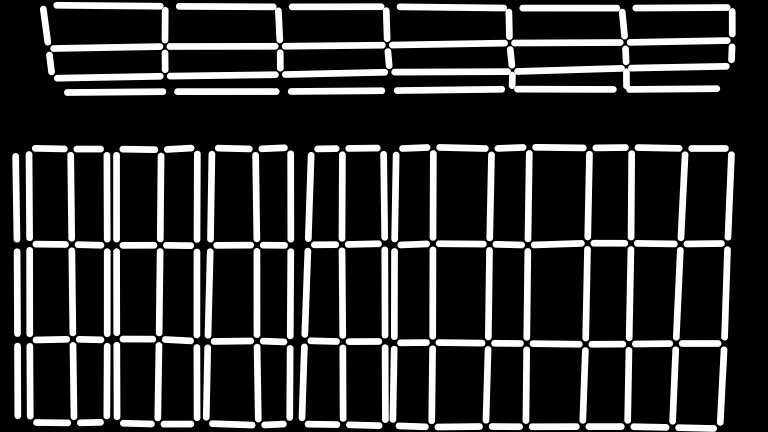
This pattern is drawn by a WebGL 2 fragment shader. Its source:

```glsl
#version 300 es
precision highp float;
// Two hand-laid lattices of white round-capped strokes on black: a shallow
// strip of 6 bays above, a tall grid of 20 columns by 3 rows below.
// Strokes link leaning grid nodes and stop short of them, leaving small gaps.

uniform vec2 u_resolution;
out vec4 fragColor;

const vec3 BACKGROUND = vec3(0.0);
const vec3 STROKE = vec3(1.0);

// Lengths are in design units: the canvas height is UNITS_HIGH.
const float UNITS_HIGH = 432.0;
const float HALF_WIDTH = 3.35;
const float NODE_INSET = 6.3;
const float JITTER = 0.9;
const float PANEL_SPLIT = 312.0;

// Upper strip: column feet and heads, row heights at the left and right ends.
const int UPPER_BAYS = 6;
const float UPPER_HEAD[7] = float[](43., 166., 278., 386., 508., 622., 732.);
const float UPPER_FOOT[7] = float[](53., 165., 281., 390., 512., 627., 732.);
const vec4 UPPER_LEFT = vec4(426., 384., 353., 340.);
const vec4 UPPER_RIGHT = vec4(424., 391., 365., 344.);

// Lower grid: the same, with every third bay open on the left.
const int LOWER_BAYS = 20;
const int LAST_OPEN_BAY = 12;
const float LOWER_HEAD[21] = float[](16., 29., 71., 107., 117., 161., 197.,
    212., 256., 291., 311., 342., 384., 396., 433., 492., 529., 590., 632., 685., 732.);
const float LOWER_FOOT[21] = float[](18., 30., 74., 107., 117., 158., 197.,
    206., 258., 290., 302., 343., 385., 393., 432., 486., 526., 583., 628., 672., 720.);
const vec4 LOWER_LEFT = vec4(283., 187., 93., 10.);
const vec4 LOWER_RIGHT = vec4(284., 188., 88., 4.);

// Signed random offset per node, -1 to 1.
vec2 hash2(vec2 cell) {
    vec3 q = fract(cell.xyx * vec3(0.1031, 0.1030, 0.0973));
    q += dot(q, q.yzx + 33.33);
    return 2.0 * fract((q.xx + q.yz) * q.zy) - 1.0;
}

vec2 upperNode(int col, int row) {
    float lean = min(float(row) / 2.0, 1.0);
    float across = float(col) / float(UPPER_BAYS);
    vec2 node = vec2(mix(UPPER_HEAD[col], UPPER_FOOT[col], lean),
                     mix(UPPER_LEFT[row], UPPER_RIGHT[row], across));
    return node + JITTER * hash2(vec2(col + 40, row));
}

vec2 lowerNode(int col, int row) {
    float lean = float(row) / 3.0;
    float across = float(col) / float(LOWER_BAYS);
    vec2 node = vec2(mix(LOWER_HEAD[col], LOWER_FOOT[col], lean),
                     mix(LOWER_LEFT[row], LOWER_RIGHT[row], across));
    return node + JITTER * vec2(0.5, 1.2) * hash2(vec2(col, row));
}

// Distance to a capsule from a to b, shortened at each end by inset.
float stroke(vec2 p, vec2 a, vec2 b, vec2 inset) {
    vec2 dir = normalize(b - a);
    a += dir * inset.x;
    b -= dir * inset.y;
    vec2 span = b - a;
    float t = clamp(dot(p - a, span) / dot(span, span), 0.0, 1.0);
    return length(p - a - span * t) - HALF_WIDTH;
}

float upperStrip(vec2 p) {
    float d = 1e5;
    for (int col = 0; col <= UPPER_BAYS; col++) {
        float across = float(col) / float(UPPER_BAYS - 1);
        for (int row = 0; row < 4; row++) {
            vec2 node = upperNode(col, row);
            // Rails: the outer two are cut shorter than the inner two.
            if (col < UPPER_BAYS) {
                vec2 inset = vec2(5.0);
                if (row == 0) inset = vec2(14.0, 5.0);
                if (row == 3) inset = mix(vec2(15.0, 2.0), vec2(3.0, 16.0), across);
                d = min(d, stroke(p, node, upperNode(col + 1, row), inset));
            }
            // Posts: only two reach the bottom rail.
            bool stub = row == 2 && (col == 4 || col == 5);
            if (row < 2 || stub) {
                vec2 inset = stub ? vec2(3.5) : vec2(row == 0 ? 4.0 : 6.5, 6.5);
                d = min(d, stroke(p, node, upperNode(col, row + 1), inset));
            }
        }
    }
    return d;
}

float lowerGrid(vec2 p) {
    float d = 1e5;
    for (int col = 0; col <= LOWER_BAYS; col++) {
        bool openBay = col % 3 == 0 && col <= LAST_OPEN_BAY;
        for (int row = 0; row < 4; row++) {
            vec2 node = lowerNode(col, row);
            if (col < LOWER_BAYS && !openBay)
                d = min(d, stroke(p, node, lowerNode(col + 1, row), vec2(NODE_INSET)));
            if (row < 3)
                d = min(d, stroke(p, node, lowerNode(col, row + 1), vec2(NODE_INSET)));
        }
    }
    return d;
}

void main() {
    float unitsPerPixel = UNITS_HIGH / u_resolution.y;
    vec2 p = gl_FragCoord.xy * unitsPerPixel;
    float d = p.y > PANEL_SPLIT ? upperStrip(p) : lowerGrid(p);
    float ink = clamp(0.5 - d / unitsPerPixel, 0.0, 1.0);
    fragColor = vec4(mix(BACKGROUND, STROKE, ink), 1.0);
}
```
